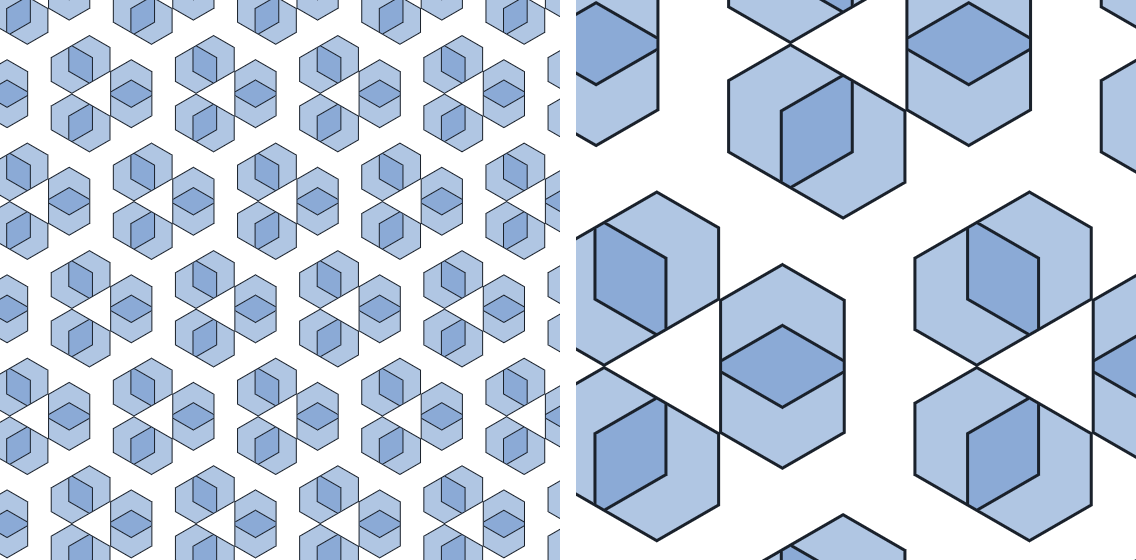
Left: the whole. Right: its middle third, enlarged.
Write a WebGL 2 fragment shader that draws this pattern.

```glsl
#version 300 es
precision highp float;

uniform vec2 u_resolution;
out vec4 fragColor;

const float TAU = 6.2831853;

const vec3 PAPER = vec3(1.0);
const vec3 PALE_BLUE = vec3(0.69, 0.775, 0.89);
const vec3 DEEP_BLUE = vec3(0.545, 0.665, 0.84);
const vec3 INK = vec3(0.10, 0.13, 0.17);

// Lattice
const float COLUMN_STEP = 0.2218;
const float ROW_STEP = 0.19206;
const vec2 LATTICE_ORIGIN = vec2(0.1741, 0.8327);

// Motif
const float APOTHEM = 0.0368;
const float HALF_SHIFT = 0.0181;
const float PAIR_RADIUS = 0.0603;
const float LINE_WIDTH = 0.0018;

// Upright hexagon with a vertex at the top
float hexagonDistance(vec2 p, float apothem) {
    p = abs(p);
    return max(p.x, dot(p, vec2(0.5, 0.8660254))) - apothem;
}

float coverage(float dist, float pixel) {
    return clamp(0.5 - dist / pixel, 0.0, 1.0);
}

vec2 rotate(vec2 p, float angle) {
    float c = cos(angle), s = sin(angle);
    return vec2(c * p.x - s * p.y, s * p.x + c * p.y);
}

// Two overlapping hexagons with both outlines showing
vec3 paintPair(vec3 color, vec2 p, float pixel) {
    vec2 shift = vec2(0.0, HALF_SHIFT);
    float upper = hexagonDistance(p - shift, APOTHEM);
    float lower = hexagonDistance(p + shift, APOTHEM);
    float outline = min(abs(upper), abs(lower)) - 0.5 * LINE_WIDTH;
    color = mix(color, PALE_BLUE, coverage(min(upper, lower), pixel));
    color = mix(color, DEEP_BLUE, coverage(max(upper, lower), pixel));
    return mix(color, INK, coverage(outline, pixel));
}

// Three pairs around a triangular gap
vec3 paintCluster(vec3 color, vec2 p, float pixel) {
    for (int i = 0; i < 3; i++) {
        vec2 local = rotate(p, float(i) * TAU / 3.0);
        color = paintPair(color, local - vec2(PAIR_RADIUS, 0.0), pixel);
    }
    return color;
}

// Position within the nearest cell of a row; odd rows move half a column
vec2 rowCell(vec2 p, float row) {
    float x = p.x - 0.5 * COLUMN_STEP * mod(row, 2.0);
    x -= COLUMN_STEP * floor(x / COLUMN_STEP + 0.5);
    return vec2(x, p.y - row * ROW_STEP);
}

void main() {
    float pixel = 1.0 / min(u_resolution.x, u_resolution.y);
    vec2 p = gl_FragCoord.xy * pixel - LATTICE_ORIGIN;
    float nearestRow = floor(p.y / ROW_STEP + 0.5);

    // Clusters reach into the neighbouring rows
    vec3 color = PAPER;
    for (int i = -1; i <= 1; i++) {
        color = paintCluster(color, rowCell(p, nearestRow + float(i)), pixel);
    }
    fragColor = vec4(color, 1.0);
}
```
